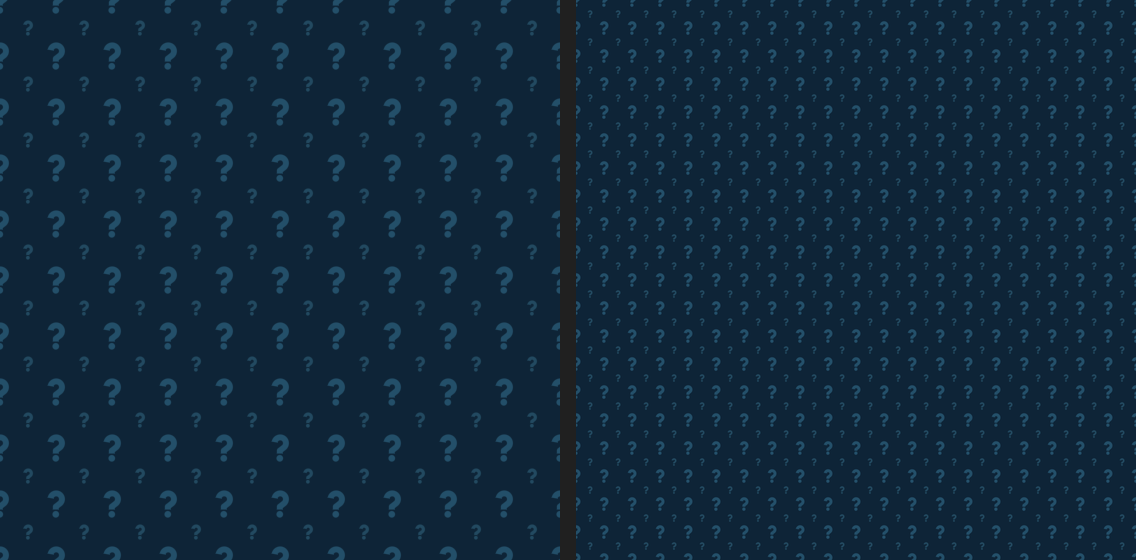
Left, the tile; right, the same tile 2 across and 2 down.
Write a three.js fragment shader that draws this pattern.

```glsl
// Draws a navy field with staggered rows of large and small blue question marks.
varying vec2 vUv;

const float REPEATS = 10.0;
const float SMALL_SCALE = 0.555;
const vec3 NAVY = vec3(0.055, 0.143, 0.214);
const vec3 LARGE_BLUE = vec3(0.138, 0.308, 0.410);
const vec3 SMALL_BLUE = vec3(0.132, 0.285, 0.375);

float segmentDistance(vec2 p, vec2 a, vec2 b) {
  vec2 ab = b - a;
  float t = clamp(dot(p - a, ab) / dot(ab, ab), 0.0, 1.0);
  return length(p - a - ab * t);
}

// Ring with a flat-cut opening centred on the angle "facing".
float openRing(vec2 p, float radius, float halfWidth, float facing, float halfGap) {
  vec2 axis = vec2(cos(facing), sin(facing));
  float along = dot(p, axis);
  float across = abs(p.x * axis.y - p.y * axis.x);
  float gap = along * sin(halfGap) - across * cos(halfGap);
  return max(abs(length(p) - radius) - halfWidth, gap);
}

// Signed distance to the mark, in units of one repeat.
float questionMark(vec2 p) {
  const float halfWidth = 0.053;
  const float radius = 0.102;
  vec2 bowlCentre = vec2(0.004, 0.087);
  float facing = radians(240.0);
  float halfGap = radians(70.0);

  // Bowl, then a tangent neck that turns into the stem.
  float bowl = openRing(p - bowlCentre, radius, halfWidth, facing, halfGap);
  float endAngle = facing + halfGap;
  vec2 neckTop = bowlCentre + radius * vec2(cos(endAngle), sin(endAngle));
  vec2 stemTop = vec2(-0.003, -0.048);
  float neck = segmentDistance(p, neckTop, stemTop) - halfWidth;
  float stem = segmentDistance(p, stemTop, stemTop - vec2(0.0, 0.1)) - halfWidth;
  float leg = max(min(neck, stem), -0.099 - p.y);

  // Dot below the stem.
  float point = length(p - vec2(-0.004, -0.184)) - 0.059;
  return min(min(bowl, leg), point);
}

// Position relative to the centre of the nearest repeat.
vec2 repeatCell(vec2 p, vec2 offset) {
  return fract(p - offset + 0.5) - 0.5;
}

float coverage(float d, float edge) {
  return 1.0 - smoothstep(-edge, edge, d);
}

void main() {
  vec2 grid = vUv * REPEATS;
  float edge = 0.8 * max(fwidth(grid.x), fwidth(grid.y));

  // Large marks sit on the grid corners, small ones in the cell centres.
  float large = questionMark(repeatCell(grid, vec2(0.0)));
  float small = questionMark(repeatCell(grid, vec2(0.5)) / SMALL_SCALE) * SMALL_SCALE;

  vec3 color = mix(NAVY, LARGE_BLUE, coverage(large, edge));
  color = mix(color, SMALL_BLUE, coverage(small, edge));
  gl_FragColor = vec4(color, 1.0);
}
```
